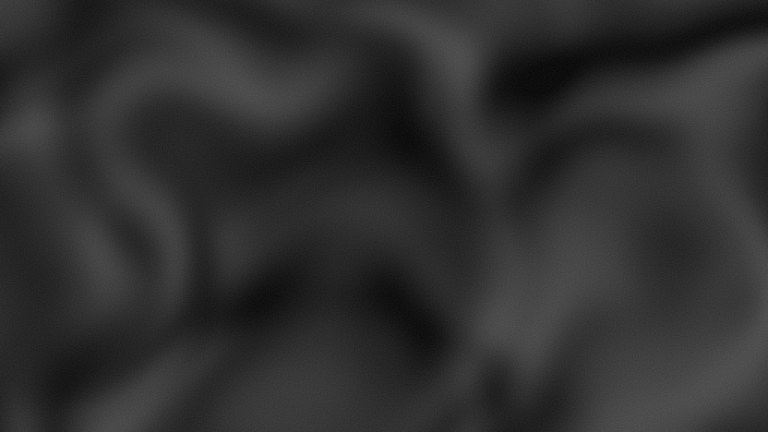
Reproduce this background procedurally as a WebGL 2 fragment shader.

```glsl
#version 300 es
precision highp float;
// Dark smoky swirls: one layer of gradient noise, bent by two further
// noise layers so that it folds into soft curved bands, mapped to greys
// and covered with a fine film grain.

uniform vec2 u_resolution;
out vec4 fragColor;

const float FIELD_SCALE   = 3.1;    // noise cells per canvas height
const float WARP_SCALE    = 2.2;    // cells of the bending noise
const float WARP_STRENGTH = 1.6;    // bend, in field cells
const float MEAN_GREY     = 0.177;
const float CONTRAST      = 0.26;
const float DARKEST       = 0.05;
const float LIGHTEST      = 0.35;
const float GRAIN_ROWS    = 288.0;  // grain cells per canvas height
const float GRAIN_STRENGTH = 0.029;
const vec2  FIELD_OFFSET  = vec2(7.3, 3.6);
const vec2  WARP_OFFSET_X = vec2(21.4, 11.7);
const vec2  WARP_OFFSET_Y = vec2(47.8, 35.2);
const float TAU = 6.28319;

// Integer hash of a lattice point, from 0 to 1.
float hash(vec2 cell) {
    uvec2 q = uvec2(ivec2(cell)) * uvec2(1597334673u, 3812015801u);
    uint h = q.x ^ q.y;
    h = (h ^ (h >> 16)) * 2246822519u;
    h = (h ^ (h >> 13)) * 3266489917u;
    h ^= h >> 16;
    return float(h >> 8) / 16777216.0;
}

// Dot product of a random unit gradient with the offset from its corner.
float cornerSlope(vec2 cell, vec2 offset) {
    float angle = TAU * hash(cell);
    return dot(vec2(cos(angle), sin(angle)), offset);
}

// Gradient noise with quintic fade, about -0.7 to 0.7.
float gradientNoise(vec2 p) {
    vec2 cell = floor(p);
    vec2 f = p - cell;
    vec2 fade = f * f * f * (f * (f * 6.0 - 15.0) + 10.0);
    vec2 e = vec2(1.0, 0.0);
    float low  = mix(cornerSlope(cell, f),
                     cornerSlope(cell + e.xy, f - e.xy), fade.x);
    float high = mix(cornerSlope(cell + e.yx, f - e.yx),
                     cornerSlope(cell + e.xx, f - e.xx), fade.x);
    return mix(low, high, fade.y);
}

void main() {
    vec2 p = gl_FragCoord.xy / u_resolution.y;

    // Bend the plane, then sample the field.
    vec2 warp = vec2(gradientNoise(p * WARP_SCALE + WARP_OFFSET_X),
                     gradientNoise(p * WARP_SCALE + WARP_OFFSET_Y));
    float smoke = gradientNoise(p * FIELD_SCALE + FIELD_OFFSET
                                + WARP_STRENGTH * warp);

    // Grey level and grain.
    float grey = clamp(MEAN_GREY + CONTRAST * smoke, DARKEST, LIGHTEST);
    grey += GRAIN_STRENGTH * gradientNoise(p * GRAIN_ROWS);
    fragColor = vec4(vec3(grey), 1.0);
}
```
